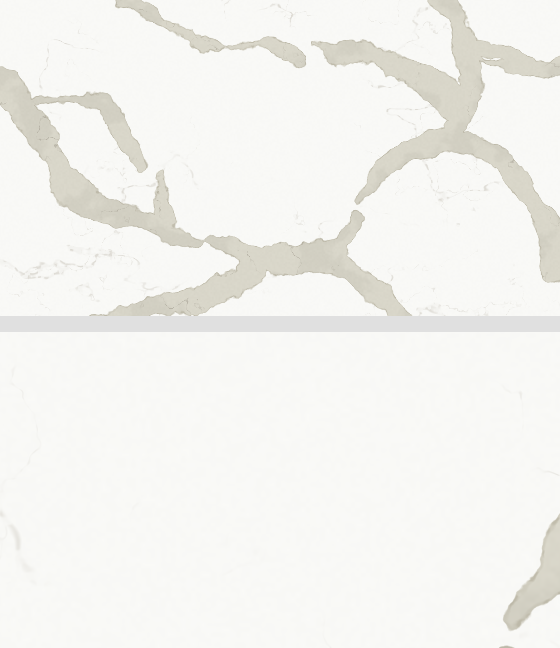
Top, the full canvas; bottom, a detail of the centre.
A WebGL 1 fragment shader for this texture:

```glsl
precision highp float;
uniform vec2 u_resolution;

float hash(vec2 p) {
  vec3 q = fract(p.xyx * 0.1031);
  q += dot(q, q.yzx + 33.33);
  return fract((q.x + q.y) * q.z);
}

float noise(vec2 p) {
  vec2 i = floor(p), f = fract(p);
  f = f * f * (3.0 - 2.0 * f);
  return mix(mix(hash(i), hash(i + vec2(1.0, 0.0)), f.x),
             mix(hash(i + vec2(0.0, 1.0)), hash(i + 1.0), f.x), f.y);
}

float fbm(vec2 p) {
  float sum = 0.0, amp = 0.5;
  for (int i = 0; i < 5; i++) {
    sum += amp * noise(p);
    p = mat2(1.6, 1.2, -1.2, 1.6) * p + 17.3;
    amp *= 0.5;
  }
  return sum / 0.96875;
}

// Thin irregular line along the middle level of the noise
float crack(vec2 p, float width) {
  return 1.0 - smoothstep(0.0, width, abs(fbm(p) - 0.5));
}

// Signed distance to a curved stroke whose half width runs from w.x to w.y
float vein(vec2 p, vec2 a, vec2 b, vec2 c, vec2 w) {
  float d = 10.0;
  vec2 from = a;
  for (int i = 1; i <= 8; i++) {
    float t = float(i) / 8.0;
    vec2 to = mix(mix(a, b, t), mix(b, c, t), t);
    vec2 seg = to - from;
    float h = clamp(dot(p - from, seg) / dot(seg, seg), 0.0, 1.0);
    d = min(d, length(p - from - seg * h) - mix(w.x, w.y, t + (h - 1.0) / 8.0));
    from = to;
  }
  return d;
}

float veinNetwork(vec2 p) {
  // Upper left
  float d = vein(p, vec2(0.41, 1.01), vec2(0.54, 0.91), vec2(0.65, 0.845), vec2(0.032, 0.007));
  d = min(d, vein(p, vec2(0.65, 0.845), vec2(0.8, 0.85), vec2(0.94, 0.81), vec2(0.012, 0.024)));
  // Upper right junction
  d = min(d, vein(p, vec2(0.99, 0.845), vec2(1.23, 0.84), vec2(1.43, 0.69), vec2(0.014, 0.05)));
  d = min(d, vein(p, vec2(1.41, 1.01), vec2(1.55, 0.86), vec2(1.45, 0.62), vec2(0.035, 0.033)));
  d = min(d, vein(p, vec2(1.5, 0.84), vec2(1.63, 0.73), vec2(1.8, 0.78), vec2(0.012, 0.026)));
  d = min(d, vein(p, vec2(1.5, 0.86), vec2(1.61, 0.85), vec2(1.68, 0.77), vec2(0.034, 0.02)));
  // Arch on the right
  d = min(d, vein(p, vec2(1.43, 0.57), vec2(1.23, 0.51), vec2(1.135, 0.35), vec2(0.052, 0.012)));
  d = min(d, vein(p, vec2(1.43, 0.57), vec2(1.71, 0.48), vec2(1.77, 0.15), vec2(0.046, 0.03)));
  // Left side
  d = min(d, vein(p, vec2(-0.02, 0.76), vec2(0.155, 0.6), vec2(0.18, 0.41), vec2(0.056, 0.032)));
  d = min(d, vein(p, vec2(0.18, 0.42), vec2(0.3, 0.33), vec2(0.64, 0.25), vec2(0.042, 0.024)));
  d = min(d, vein(p, vec2(0.08, 0.68), vec2(0.38, 0.76), vec2(0.44, 0.48), vec2(0.013, 0.028)));
  d = min(d, vein(p, vec2(0.51, 0.45), vec2(0.51, 0.38), vec2(0.54, 0.31), vec2(0.007, 0.044)));
  // Lower junction
  d = min(d, vein(p, vec2(0.67, 0.255), vec2(0.84, 0.14), vec2(1.06, 0.18), vec2(0.018, 0.048)));
  d = min(d, vein(p, vec2(1.135, 0.31), vec2(1.12, 0.23), vec2(1.03, 0.18), vec2(0.02, 0.024)));
  d = min(d, vein(p, vec2(1.0, 0.18), vec2(1.13, 0.15), vec2(1.3, -0.02), vec2(0.042, 0.03)));
  return min(d, vein(p, vec2(0.82, 0.16), vec2(0.61, 0.04), vec2(0.29, -0.01), vec2(0.044, 0.022)));
}

void main() {
  vec2 p = gl_FragCoord.xy / u_resolution.y;
  float soft = max(0.0012, 0.7 / u_resolution.y);

  // Wander, swelling and ragged edges of the veins
  vec2 wander = vec2(fbm(p * 7.0), fbm(p * 7.0 + 31.7)) - 0.5;
  float d = veinNetwork(p + wander * 0.08);
  d += (fbm(p * 11.0 + 5.0) - 0.5) * 0.05 + (fbm(p * 45.0) - 0.5) * 0.012;
  float inside = 1.0 - smoothstep(-soft, soft, d);

  float grain = noise(p * 190.0);
  float speckle = smoothstep(0.4, 0.7, noise(p * 120.0 + 9.0));

  // White ground with faint broken hairlines
  vec3 ground = vec3(0.975, 0.975, 0.965) + (grain - 0.5) * 0.008;
  float patches = smoothstep(0.48, 0.64, fbm(p * 4.0 + 70.0));
  float hairline = crack(p * vec2(2.6, 4.2) + 12.0, 0.012) * patches;
  hairline += 0.6 * crack(p * 9.0 + 40.0, 0.014) * patches * patches;
  ground = mix(ground, vec3(0.78, 0.76, 0.72), min(hairline, 1.0) * (0.12 + 0.4 * speckle));

  // Greige filling with darker clouds and cracks
  float cloud = smoothstep(0.5, 0.62, fbm(p * 9.0 + 53.0));
  vec3 filling = mix(vec3(0.85, 0.84, 0.79), vec3(0.815, 0.805, 0.755), cloud * 0.8);
  filling += (grain - 0.5) * 0.014;
  float fissure = crack(p * 13.0 + 80.0, 0.02) * smoothstep(0.45, 0.6, fbm(p * 5.0 + 22.0));
  filling = mix(filling, vec3(0.65, 0.63, 0.58), fissure * (0.2 + 0.45 * speckle));

  // Patchy dark rim just inside the edge
  float rim = 1.0 - smoothstep(0.0, 0.004, abs(d + 0.002));
  filling = mix(filling, vec3(0.7, 0.68, 0.61), rim * (0.25 + 0.4 * speckle));

  gl_FragColor = vec4(mix(ground, filling, inside), 1.0);
}
```
